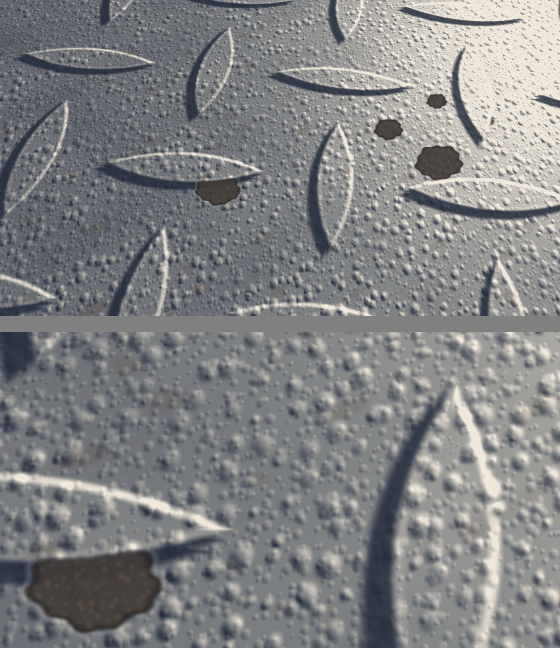
Top, the full canvas; bottom, a detail of the centre.
Write a WebGL 1 fragment shader that draws this texture.

```glsl
precision highp float;
uniform vec2 u_resolution;
// Perspective: lattice axes and origin in canvas heights, y down
const vec2 AXIS_P = vec2(0.398, 0.030);
const vec2 AXIS_Q = vec2(-0.185, 0.236);
const vec2 ORIGIN = vec2(1.088, 0.248);
const vec2 TILT = vec2(-0.012, -0.150);
// Raised treads, in lattice units
const float HALF_LENGTH = 0.52;
const float HALF_WIDTH = 0.12;
const float SOFT = 0.013;
const vec2 LIGHT = vec2(0.62, -0.78);
const vec2 SHADOW_SHIFT = vec2(0.055, -0.070);
// Paint blisters, glare and corrosion
const vec2 BLISTER_SCALE = vec2(17.0, 12.0);
const vec2 GLARE_POS = vec2(1.74, 0.09);
const vec2 PIT_RING_POS = vec2(1.389, 0.417);
const vec2 PIT_RING_SIZE = vec2(0.160, 0.097);
const vec2 LONE_PIT_POS = vec2(0.690, 0.597);
// Tonal ramp from shadow to glare
const vec3 SHADOW = vec3(0.16, 0.19, 0.25);
const vec3 SLATE = vec3(0.30, 0.32, 0.36);
const vec3 STEEL = vec3(0.41, 0.42, 0.45);
const vec3 PAINT = vec3(0.52, 0.53, 0.53);
const vec3 PALE = vec3(0.68, 0.67, 0.65);
const vec3 GLARE = vec3(0.94, 0.91, 0.86);
const vec3 PIT = vec3(0.23, 0.21, 0.20);
const vec3 RUST = vec3(0.36, 0.29, 0.23);

float hash(vec2 p) { return fract(sin(dot(p, vec2(127.1, 311.7))) * 43758.5); }

float waves(vec2 p) {
  return (sin(p.x * 3.1 + 1.7 * sin(p.y * 2.3)) + sin(p.y * 4.7 + 1.3 * sin(p.x * 3.9 + 2.0))
    + 0.6 * sin(dot(p, vec2(7.3, 5.9)))) / 2.6;
}
// Cellular field of domes with random sizes
float blisters(vec2 p) {
  float height = 0.0;
  for (int i = 0; i < 9; i++) {
    vec2 cell = floor(p) + vec2(mod(float(i), 3.0), floor(float(i) / 3.0 + 0.01)) - 1.0;
    vec2 centre = cell + vec2(hash(cell), hash(cell + 19.3));
    float size = mix(0.16, 0.56, hash(cell + 41.7));
    height = max(height, size * (1.0 - smoothstep(0.15, 1.0, length(p - centre) / size)));
  }
  return height;
}

float emboss(vec2 p) { return blisters(p) - blisters(p + LIGHT * 0.24); }
// Distance to pointed lozenges, turned by a quarter on alternate cells
float treads(vec2 p) {
  float nearest = 9.0;
  for (int i = 0; i < 9; i++) {
    vec2 cell = floor(p + 0.5) + vec2(mod(float(i), 3.0), floor(float(i) / 3.0 + 0.01)) - 1.0;
    vec2 v = p - cell;
    if (mod(cell.x + cell.y + 0.5, 2.0) < 1.0) v = v.yx;
    v.x += (hash(cell) - 0.5) * 0.08 * v.y;
    float width = HALF_WIDTH * mix(0.94, 1.06, hash(cell + 3.0));
    float radius = (HALF_LENGTH * HALF_LENGTH + width * width) / (2.0 * width);
    nearest = min(nearest, length(vec2(abs(v.x) + radius - width, v.y)) - radius);
  }
  return nearest;
}
// Signed distance to a ragged pit
float pit(vec2 s, vec2 centre, float radius) {
  vec2 v = (s - centre) * vec2(1.0, 1.35);
  float angle = atan(v.y, v.x);
  return length(v) - radius * (1.0 + 0.05 * sin(angle * 5.0) + 0.04 * sin(angle * 11.0 + 1.0));
}

vec3 ramp(float t) {
  vec3 c = mix(SHADOW, SLATE, clamp((t - 0.18) / 0.14, 0.0, 1.0));
  c = mix(c, STEEL, clamp((t - 0.32) / 0.10, 0.0, 1.0));
  c = mix(c, PAINT, clamp((t - 0.42) / 0.11, 0.0, 1.0));
  c = mix(c, PALE, clamp((t - 0.53) / 0.14, 0.0, 1.0));
  return mix(c, GLARE, clamp((t - 0.67) / 0.23, 0.0, 1.0));
}

void main() {
  vec2 s = gl_FragCoord.xy / u_resolution.y;
  s.y = 1.0 - s.y;
  // Canvas to lattice, by solving the perspective equations
  vec2 a = AXIS_P - TILT.x * s, b = AXIS_Q - TILT.y * s, r = s - ORIGIN;
  vec2 plate = vec2(r.x * b.y - r.y * b.x, a.x * r.y - a.y * r.x) / (a.x * b.y - a.y * b.x);
  // Plate lighting and blisters
  vec2 toGlare = s - GLARE_POS;
  float glare = exp(-2.4 * dot(toGlare, toGlare));
  float wear = waves(plate * 1.6);
  float density = clamp(0.42 + 0.35 * wear + 0.22 * s.x + 0.2 * s.y, 0.2, 1.1);
  vec2 grid = plate * BLISTER_SCALE;
  float relief = emboss(grid) * density + 0.4 * emboss(grid * 2.3 + 7.0);
  float tone = 0.39 + 0.06 * s.x + 0.47 * glare + 0.025 * wear + relief * (0.75 + 0.5 * glare);
  // Soft shadows, then tread faces and lit rims
  float d = treads(plate);
  float facing = clamp((treads(plate + LIGHT * 0.02) - d) / 0.02, 0.0, 1.0);
  float shadowDist = min(treads(plate + SHADOW_SHIFT), treads(plate + SHADOW_SHIFT * 0.5));
  float face = 1.0 - smoothstep(-SOFT, SOFT, d);
  float shade = (1.0 - smoothstep(-SOFT, SOFT * 1.6, shadowDist)) * (1.0 - face);
  float rim = 1.0 - smoothstep(0.004, 0.026, abs(d + 0.010));
  tone = mix(tone, 0.18 + 0.08 * glare + 0.1 * relief, shade * 0.94);
  tone += face * (0.03 + rim * (0.07 + 0.36 * facing));
  // Faint rust stains
  float stain = smoothstep(0.62, 0.95, waves(plate * 4.3 + 2.0)) * (1.0 - shade);
  vec3 color = mix(ramp(tone), RUST, 0.22 * stain * (1.0 - glare));
  // One lone pit and a ring of shrinking ones
  float hole = pit(s, LONE_PIT_POS, 0.069);
  for (int i = 0; i < 4; i++) {
    float k = float(i), angle = 1.57 + 1.75 * k - 0.1 * k * k;
    vec2 centre = PIT_RING_POS + PIT_RING_SIZE * vec2(cos(angle), sin(angle));
    hole = min(hole, pit(s, centre, 0.074 / (1.0 + 0.65 * k)));
  }
  float lip = (1.0 - smoothstep(0.0, 0.006, abs(hole - 0.004))) * (1.0 - face);
  float cover = (1.0 - smoothstep(-0.005, 0.003, hole)) * (1.0 - face);
  vec3 pitted = mix(PIT, RUST, blisters(s * 90.0)) * mix(0.7, 1.1, smoothstep(0.0, 0.014, -hole));
  color = mix(mix(color, PALE, 0.22 * lip), pitted, 0.92 * cover);
  gl_FragColor = vec4(color, 1.0);
}
```
